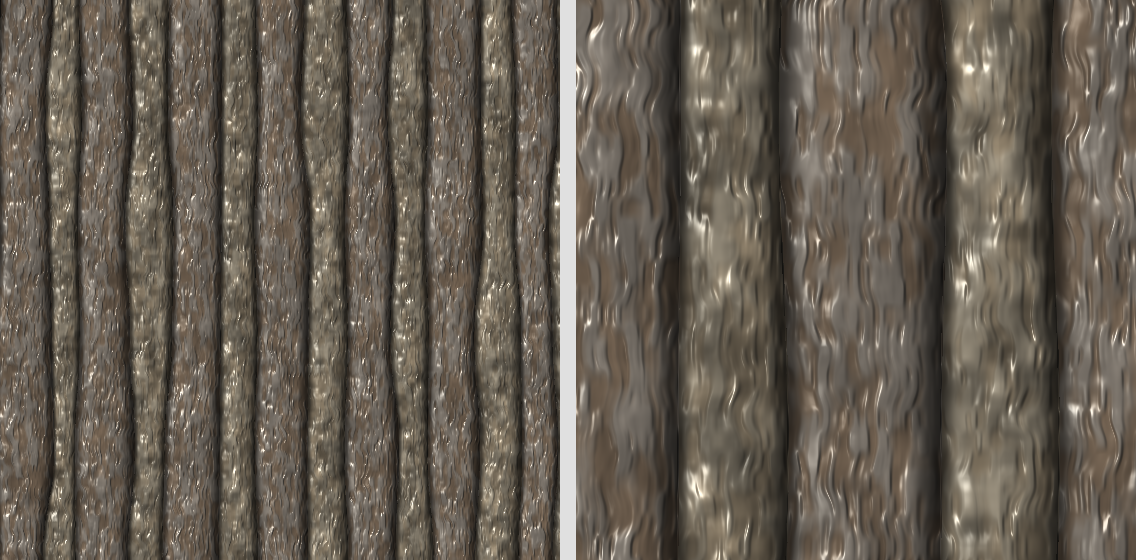
Left, the full canvas; right, a detail of the centre.
Give the GLSL for this texture, as a Shadertoy shader.

```glsl
#define LOG_COUNT 13.0
#define LOG_HEIGHT 0.011
#define FIBRE_SCALE vec2(175.0, 44.0)
#define FIBRE_DEPTH 0.0017
#define LUMP_SCALE vec2(58.0, 46.0)
#define LUMP_DEPTH 0.0062
#define PLATE_COLOR vec3(0.425, 0.400, 0.370)
#define GROOVE_COLOR vec3(0.375, 0.320, 0.265)
#define MOSS_COLOR vec3(0.430, 0.402, 0.335)
#define GLINT_COLOR vec3(0.62, 0.62, 0.60)
#define EXPOSURE 1.03

struct Bark {
    float height;
    float across;  // -1 at the left rim of a log, 1 at the right rim
    float plate;
    float lump;
    float mossy;
};

float hash(vec2 p) {
    vec3 q = fract(p.xyx * 0.1031);
    q += dot(q, q.yzx + 33.33);
    return fract((q.x + q.y) * q.z);
}

float noise(vec2 p) {
    vec2 cell = floor(p);
    vec2 f = fract(p);
    f = f * f * f * (f * (f * 6.0 - 15.0) + 10.0);
    float low = mix(hash(cell), hash(cell + vec2(1, 0)), f.x);
    float high = mix(hash(cell + vec2(0, 1)), hash(cell + vec2(1, 1)), f.x);
    return mix(low, high, f.y);
}

// Wandering border on the left of log i
float border(float i, float y) {
    float shift = 0.34 * (hash(vec2(i + 20.0, 7.0)) - 0.5);
    float sway = 0.28 * (noise(vec2(i * 17.0 + 300.0, y * 5.0)) - 0.5);
    return i + shift + sway;
}

Bark barkAt(vec2 p) {
    Bark b;

    // Log containing this point
    float x = p.x * LOG_COUNT;
    float i = floor(x);
    if (x < border(i, p.y)) i -= 1.0;
    else if (x >= border(i + 1.0, p.y)) i += 1.0;
    float left = border(i, p.y);
    float width = border(i + 1.0, p.y) - left;
    b.across = 2.0 * (x - left) / width - 1.0;
    b.mossy = mod(i, 2.0);

    // Torn upright fibres
    vec2 offset = vec2(i * 3.7 + 50.0, 40.0);
    float bend = noise(p * vec2(45.0, 50.0) + offset) - 0.5;
    vec2 q = p + vec2(0.006 * bend - left / LOG_COUNT * 0.5, 0.0);
    float broad = noise(q * FIBRE_SCALE * 0.5 + offset);
    float coarse = noise(q * FIBRE_SCALE + offset + 35.0);
    float fine = noise(q * FIBRE_SCALE * 1.8 + offset + 70.0);
    float fibre = 0.25 * broad + 0.45 * coarse + 0.3 * fine;
    b.plate = smoothstep(0.30, 0.65, fibre);

    // Rounded knobs
    b.lump = 0.65 * noise(p * LUMP_SCALE + offset) + 0.35 * noise(p * LUMP_SCALE * 2.1 + 90.0);

    float rim = abs(b.across);
    b.height = LOG_HEIGHT * width * (1.0 - rim * rim * rim)
        + FIBRE_DEPTH * mix(1.0, 0.8, b.mossy) * (b.plate + 0.5 * fine)
        + LUMP_DEPTH * mix(0.4, 1.0, b.mossy) * b.lump * (1.0 - 0.6 * rim);
    return b;
}

void mainImage(out vec4 fragColor, in vec2 fragCoord) {
    vec2 p = fragCoord / iResolution.y;

    // Surface normal from height differences
    float e = 0.0009;
    Bark b = barkAt(p);
    float dx = barkAt(p + vec2(e, 0)).height - b.height;
    float dy = barkAt(p + vec2(0, e)).height - b.height;
    vec3 normal = normalize(vec3(-dx, -dy, e));

    // Bark colour
    vec3 color = mix(GROOVE_COLOR, PLATE_COLOR, b.plate);
    color = mix(color, MOSS_COLOR, 0.55 * b.mossy);
    color *= 1.0 + mix(0.3, 0.7, b.mossy) * (b.lump - 0.5);
    color *= 0.9 + 0.2 * noise(p * vec2(60.0, 18.0) + 11.0);

    // Soft light, with creases that shade the right flank more
    float diffuse = max(dot(normal, normalize(vec3(-0.35, 0.3, 0.89))), 0.0);
    float flank = mix(0.28, 0.5, step(0.0, b.across));
    float crease = smoothstep(0.0, flank, 1.0 - abs(b.across));
    color *= EXPOSURE * (0.36 + 0.76 * diffuse) * mix(0.48, 1.0, crease);

    // Wet glints
    float facing = max(dot(normal, normalize(vec3(-0.36, 0.28, 0.89))), 0.0);
    float wet = smoothstep(0.25, 0.8, noise(p * vec2(110.0, 65.0) + 31.0));
    color += GLINT_COLOR * pow(facing, 38.0) * wet * mix(0.2, 1.0, crease);

    fragColor = vec4(min(color, 1.0), 1.0);
}
```
